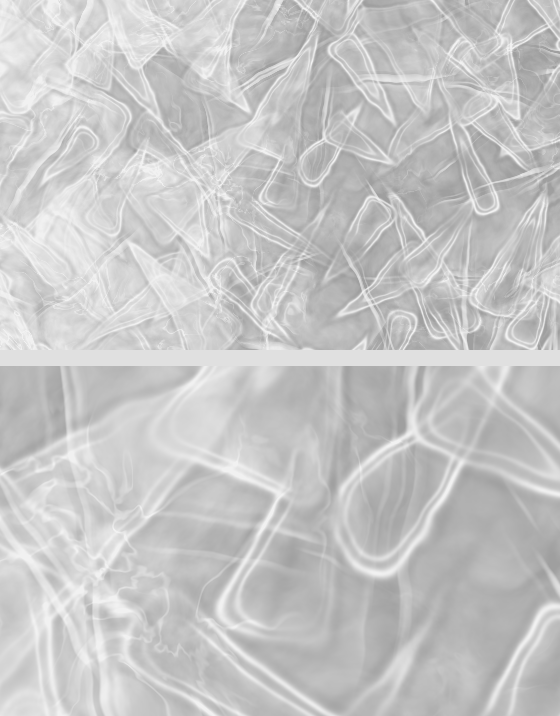
Top, the full canvas; bottom, a detail of the centre.
This texture is drawn by a Shadertoy shader. Its source:

```glsl
// Sheet of pale grey ice: overlapping wedge crystals with bright, broken rims
// and bundles of fine needles, scattered on jittered grids over a crinkled
// ground of warped noise that fades from light (left) to darker (right).

const float DARKEST = 0.625;
const float FROST = 0.945;
const float RIM_WIDTH = 0.0032;

float hash(vec2 p) {
    vec3 q = fract(vec3(p.xyx) * 0.1031);
    q += dot(q, q.yzx + 33.33);
    return fract((q.x + q.y) * q.z);
}

float noise(vec2 p) {
    vec2 i = floor(p), f = fract(p);
    f = f * f * (3.0 - 2.0 * f);
    return mix(mix(hash(i), hash(i + vec2(1, 0)), f.x),
               mix(hash(i + vec2(0, 1)), hash(i + vec2(1, 1)), f.x), f.y);
}

float fbm(vec2 p) {
    float sum = 0.0, amp = 0.53;
    for (int i = 0; i < 4; i++) {
        sum += amp * noise(p);
        p = mat2(1.6, 1.2, -1.2, 1.6) * p + 17.3;
        amp *= 0.5;
    }
    return sum;
}

vec2 rotate(vec2 p, float a) {
    float c = cos(a), s = sin(a);
    return vec2(c * p.x + s * p.y, c * p.y - s * p.x);
}

// Thin bright threads where the noise crosses its middle value
float threads(vec2 p, float width) {
    return 1.0 - smoothstep(0.0, width, abs(fbm(p) - 0.5));
}

float smoothMax(float a, float b, float k) {
    float h = max(k - abs(a - b), 0.0) / k;
    return max(a, b) + h * h * k * 0.25;
}

// Isosceles wedge with rounded corners, its tip along +y
float wedgeDistance(vec2 q, float halfLength, float halfWidth, float rounding) {
    vec2 normal = normalize(vec2(2.0 * halfLength, halfWidth));
    float side = dot(vec2(length(vec2(q.x, rounding)), q.y - halfLength), normal);
    return smoothMax(side, -q.y - halfLength, 4.0 * rounding);
}

float bell(float x, float width) {
    return exp(-x * x / (width * width));
}

vec2 scatter(vec2 id, float seed) {
    return id + 0.5 + 0.7 * (vec2(hash(id + seed), hash(id + seed + 41.0)) - 0.5);
}

// Mostly steep diagonals leaning either way, tips up or down
float crystalAngle(vec2 id, float seed) {
    float lean = mix(0.2, 1.1, hash(id + seed + 7.0));
    float way = hash(id + seed + 13.0) < 0.5 ? -1.0 : 1.0;
    return way * lean + (hash(id + seed + 19.0) < 0.5 ? 0.0 : 3.1416);
}

float addWedges(float tone, float ground, vec2 p, float cell, float seed) {
    for (int k = 0; k < 9; k++) {
        vec2 id = floor(p / cell) + vec2(k % 3 - 1, k / 3 - 1);
        float pick = hash(id + seed + 23.0), size = hash(id + seed + 29.0);
        vec2 q = rotate(p - scatter(id, seed) * cell, crystalAngle(id, seed));
        float d = wedgeDistance(q, cell * mix(0.45, 0.95, size), cell * mix(0.16, 0.42, pick), 0.035 * cell);
        if (d > 0.03) continue;
        float grain = noise(vec2(q.x * 75.0, q.y * 7.0) + id * 9.0) - 0.5;
        float fill = ground + 0.13 * (pick - 0.45) + 0.1 * grain;
        tone = mix(tone, fill, 0.6 * smoothstep(RIM_WIDTH, -RIM_WIDTH, d));
        // Main rim, a fainter inner echo and a soft frosted band
        float broken = smoothstep(0.2, 0.65, noise(p * 13.0 + seed + id));
        float gap = RIM_WIDTH * (2.0 + 3.0 * noise(p * 9.0 + id));
        float rim = 0.85 * bell(d, RIM_WIDTH) + 0.5 * bell(d + gap, 0.7 * RIM_WIDTH) + 0.22 * bell(d + gap, 0.012);
        tone = mix(tone, FROST, min(rim, 1.0) * mix(0.2, 1.0, broken));
        tone -= 0.035 * bell(d - 0.009, 0.005);
    }
    return tone;
}

float addNeedles(float tone, vec2 p, float cell, float seed) {
    for (int k = 0; k < 9; k++) {
        vec2 id = floor(p / cell) + vec2(k % 3 - 1, k / 3 - 1);
        vec2 q = rotate(p - scatter(id, seed) * cell, crystalAngle(id, seed) * 1.3);
        float reach = cell * mix(0.5, 1.0, hash(id + seed + 31.0));
        float taper = 1.0 - smoothstep(0.4 * reach, reach, abs(q.y));
        float strand = smoothstep(0.4, 0.8, noise(vec2(q.x * 150.0, q.y * 6.0) + id * 5.0));
        float bundle = bell(q.x, 0.004 + 0.013 * taper) * taper;
        tone = mix(tone, FROST, 0.75 * bundle * strand);
        tone -= 0.04 * bundle * (1.0 - strand);
    }
    return tone;
}

void mainImage(out vec4 fragColor, in vec2 fragCoord) {
    vec2 p = fragCoord / iResolution.y;
    vec2 warp = vec2(fbm(p * 5.0), fbm(p * 5.0 + 31.0)) - 0.5;
    vec2 ripple = vec2(noise(p * 38.0), noise(p * 38.0 + 57.0)) - 0.5;
    vec2 bent = p + 0.05 * warp + 0.005 * ripple + 3.0;

    // Cloudy ground
    float ground = mix(0.695, 0.845, smoothstep(1.15, -0.05, p.x + 0.3 * warp.y));
    ground += 0.24 * (fbm(p * 7.0 + 3.0 * warp) - 0.5);

    // Crystals, large to small
    float tone = addNeedles(ground, bent, 0.37, 3.0);
    tone = addWedges(tone, ground, bent, 0.31, 11.0);
    tone = addWedges(tone, ground, bent, 0.23, 67.0);
    tone = addNeedles(tone, bent, 0.28, 83.0);

    // Crinkles and fine grain, in patches
    float patches = smoothstep(0.35, 0.65, fbm(p * 6.0 + 71.0));
    tone += 0.075 * patches * threads(p * 17.0 + 5.0 * warp, 0.05);
    tone += 0.16 * mix(0.5, 1.0, patches) * (fbm(p * 48.0 + 6.0 * warp) - 0.5);
    fragColor = vec4(vec3(clamp(tone, DARKEST, FROST)), 1.0);
}
```
